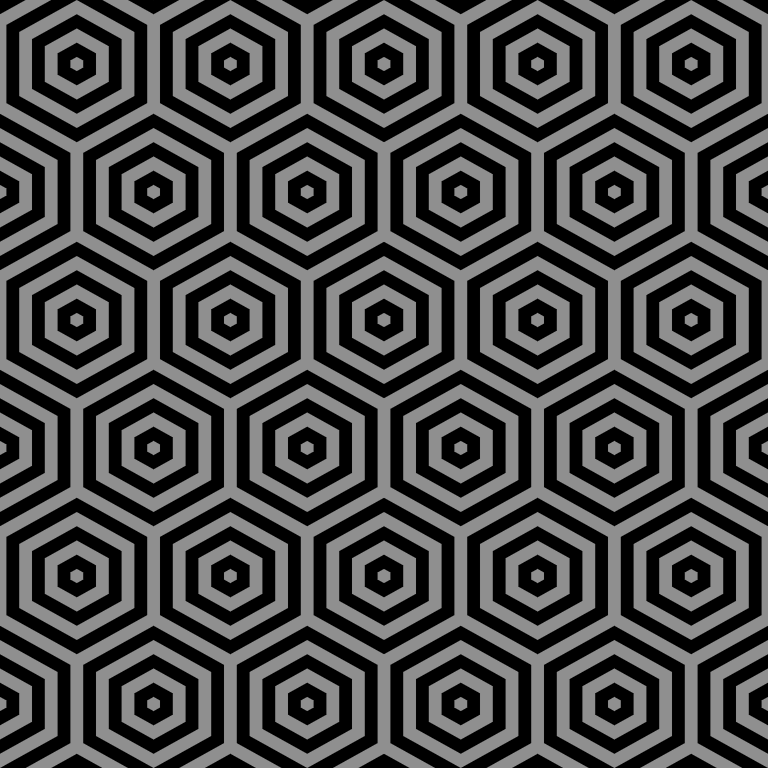
This pattern is drawn by a three.js fragment shader. Its source:

```glsl
// Staggered honeycomb of pointy-topped hexagons, each filled with concentric
// black and gray hexagonal rings. Two offset rectangular lattices give the
// distance to the nearest cell centre, which is then cut into even bands.

varying vec2 vUv;

const float COLUMNS = 5.0;
const float ROWS = 6.0;             // even, so the stagger wraps
const float ROW_STEP = 0.8660254;   // row spacing for cells one unit wide
const float BANDS = 6.0;            // band widths from cell centre to cell side
const vec3 GRAY = vec3(0.56);
const vec3 BLACK = vec3(0.0);

// Hexagonal distance: 0 at the centre, 0.5 on the sides of a unit-wide cell.
float hexDistance(vec2 p) {
  p = abs(p);
  return max(p.x, dot(p, vec2(0.5, ROW_STEP)));
}

// Offset from the nearest point of a rectangular lattice.
vec2 latticeOffset(vec2 p, vec2 period) {
  return mod(p + 0.5 * period, period) - 0.5 * period;
}

// Distance to the nearest centre of the staggered rows.
float honeycomb(vec2 p) {
  vec2 period = vec2(1.0, 2.0 * ROW_STEP);
  float evenRows = hexDistance(latticeOffset(p, period));
  float oddRows = hexDistance(latticeOffset(p - 0.5 * period, period));
  return min(evenRows, oddRows);
}

// Alternating bands of unit width, 1 around even values and 0 around odd ones.
float bandMask(float x, float blur) {
  float edge = abs(mod(x, 2.0) - 1.0) - 0.5;
  return clamp(edge / blur + 0.5, 0.0, 1.0);
}

void main() {
  // Row centres lie half a row above the bottom edge.
  vec2 p = (vUv * vec2(COLUMNS, ROWS) - vec2(0.0, 0.5)) * vec2(1.0, ROW_STEP);

  float bandsPerUnit = 2.0 * BANDS;
  float pixel = max(fwidth(p.x), fwidth(p.y)) * bandsPerUnit;
  float mask = bandMask(honeycomb(p) * bandsPerUnit, pixel);

  gl_FragColor = vec4(mix(BLACK, GRAY, mask), 1.0);
}
```
